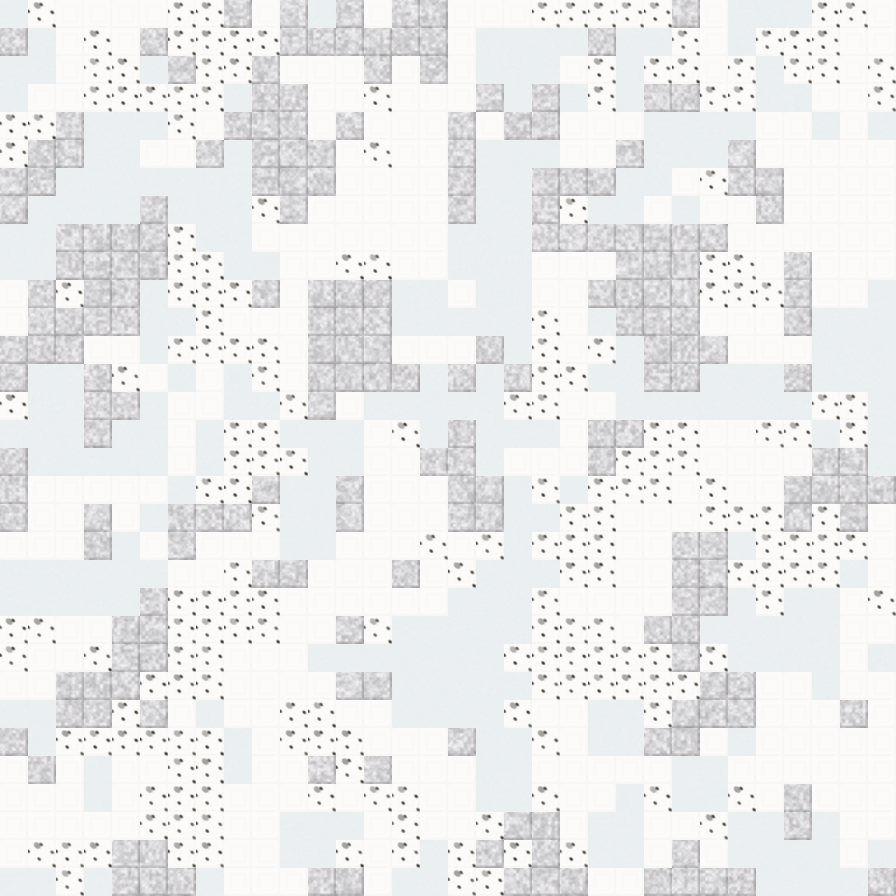
Reproduce this pattern procedurally as a three.js fragment shader.

```glsl
// Pale mosaic of square tiles in four finishes: white, ice blue, grainy grey and speckled.
varying vec2 vUv;

float hash(vec2 p) {
  vec3 q = fract(p.xyx * vec3(0.1031, 0.1030, 0.0973));
  q += dot(q, q.yzx + 33.33);
  return fract((q.x + q.y) * q.z);
}

float valueNoise(vec2 p) {
  vec2 i = floor(p), f = fract(p);
  f = f * f * (3.0 - 2.0 * f);
  return mix(mix(hash(i), hash(i + vec2(1.0, 0.0)), f.x),
             mix(hash(i + vec2(0.0, 1.0)), hash(i + 1.0), f.x), f.y);
}

// Clustered weight of one finish; the largest weight claims the tile.
float finishWeight(vec2 cell, float finish) {
  vec2 shift = finish * vec2(37.3, 61.7);
  return valueNoise(cell * 0.43 + shift) + 0.38 * hash(cell + shift + 211.0);
}

float disc(vec2 p, float radius) {
  return 1.0 - smoothstep(radius - 0.045, radius + 0.045, length(p));
}

// Five small dark chips and one larger grey pebble, stepped across the tile.
vec3 speckled(vec3 base, vec2 uv, vec2 cell) {
  vec3 color = base;
  for (int k = 0; k < 6; k++) {
    float i = float(k);
    vec2 center = fract(vec2(0.33, 0.80) + i * vec2(0.535, -0.24));
    vec2 d = uv - center;
    d.x += 0.3 * d.y;
    float pebble = 1.0 - step(0.5, i);
    float shade = 0.75 + 0.25 * hash(cell + i * 7.0);
    vec3 chip = mix(vec3(0.24, 0.24, 0.21), vec3(0.64, 0.63, 0.61), pebble);
    color = mix(color, chip, shade * disc(d, mix(0.058, 0.115, pebble)));
  }
  return color;
}

void main() {
  vec2 p = vUv * 32.0;
  vec2 cell = floor(p), uv = fract(p);

  // Joint shadow along the right and bottom edges.
  float seam = max(smoothstep(0.87, 0.97, uv.x), 1.0 - smoothstep(0.03, 0.13, uv.y));
  float grain = valueNoise(p * 8.0 + 17.0);
  float fine = valueNoise(p * 13.0 + 90.0);

  // White tile with a faint embossed square.
  vec2 q = abs(uv - 0.5);
  float emboss = 1.0 - smoothstep(0.0, 0.08, abs(max(q.x, q.y) - 0.27));
  vec3 white = vec3(0.988, 0.986, 0.975) - 0.018 * seam - 0.008 * emboss;

  vec3 blue = vec3(0.918, 0.937, 0.946) + 0.008 * (fine - 0.5);

  vec3 grey = vec3(0.845, 0.84, 0.85) + 0.17 * (grain - 0.5) + 0.08 * (fine - 0.5);
  grey -= seam * (0.07 + 0.12 * fine);

  // Pick the finish.
  float best = finishWeight(cell, 1.0) + 0.04;
  vec3 color = white;
  float weight = finishWeight(cell, 2.0) - 0.02;
  if (weight > best) { best = weight; color = blue; }
  weight = finishWeight(cell, 3.0) + 0.01;
  if (weight > best) { best = weight; color = grey; }
  weight = finishWeight(cell, 4.0);
  if (weight > best) color = speckled(white, uv, cell);

  gl_FragColor = vec4(color, 1.0);
}
```
